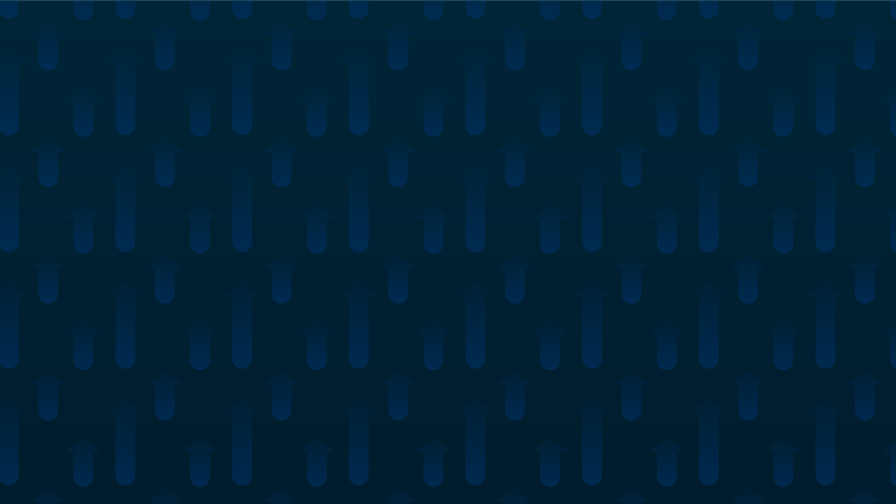
Write a WebGL 2 fragment shader that draws this pattern.

```glsl
#version 300 es
precision highp float;
// Rows of upward arrows, one long and two short per square tile, on dark navy.
// Each arrow is a distance function (triangle head joined to a capsule shaft),
// repeated with fract and filled with a gradient that fades towards the tip.

uniform vec2 u_resolution;
out vec4 fragColor;

// Distance to an arrow whose tip is at the origin, with y running down the shaft.
float arrowDistance(vec2 p, float len) {
  p.x = abs(p.x);
  float head = max(dot(p, vec2(0.64, -0.77)), p.y - 0.125);
  float shaft = length(vec2(p.x, p.y - clamp(p.y, 0.12, len - 0.085))) - 0.085;
  return min(head, shaft);
}

// Blends one repeating arrow over the base colour.
vec3 drawArrow(vec3 base, vec2 tilePos, vec2 tip, float len, float pixel) {
  vec2 p = fract(tilePos - tip + vec2(0.5, 0.1)) - vec2(0.5, 0.1);
  float coverage = 1.0 - smoothstep(-0.5 * pixel, 0.5 * pixel, arrowDistance(p, len));
  float opacity = mix(0.1, 0.75, clamp(p.y / len, 0.0, 1.0));
  return mix(base, vec3(0.0, 0.18, 0.36), coverage * opacity);
}

void main() {
  // Tile units: 4.32 tiles down the canvas, measured from the top left.
  float pixel = 4.32 / u_resolution.y;
  vec2 tilePos = vec2(gl_FragCoord.x, u_resolution.y - gl_FragCoord.y) * pixel;

  // Background darkens slowly from top to bottom.
  vec3 color = mix(vec3(0.0, 0.146, 0.216), vec3(0.0, 0.11, 0.175), tilePos.y / 4.32);

  // One long arrow and two staggered short ones.
  color = drawArrow(color, tilePos, vec2(0.075, 0.41), 0.75, pixel);
  color = drawArrow(color, tilePos, vec2(0.715, 0.745), 0.428, pixel);
  color = drawArrow(color, tilePos, vec2(0.413, 0.175), 0.428, pixel);

  // Thin pale line along the top edge.
  float topLine = 1.0 - smoothstep(-0.5 * pixel, 0.5 * pixel, tilePos.y - 0.01);
  color = mix(color, vec3(0.13, 0.27, 0.36), topLine);

  fragColor = vec4(color, 1.0);
}
```
